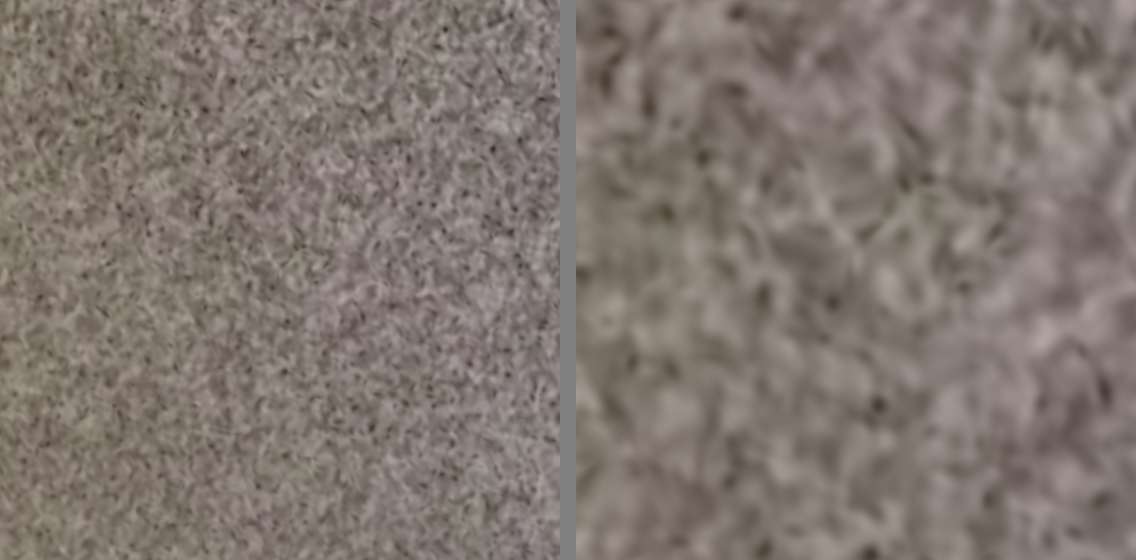
Left: the whole. Right: its middle third, enlarged.
A three.js fragment shader for this texture:

```glsl
// Soft, slightly blurred grey-brown granite: two skewed layers of value noise
// make the pale grain, scattered soft ellipses make the dark specks, and slow
// noise drifts the tint from warm at the left to cool at the right.
varying vec2 vUv;

float hash(vec2 p) {
  vec3 q = fract(vec3(p.xyx) * 0.1031);
  q += dot(q, q.yzx + 33.33);
  return fract((q.x + q.y) * q.z);
}

float valueNoise(vec2 p) {
  vec2 cell = floor(p);
  vec2 f = fract(p);
  f = f * f * (3.0 - 2.0 * f);
  float low = mix(hash(cell), hash(cell + vec2(1.0, 0.0)), f.x);
  float high = mix(hash(cell + vec2(0.0, 1.0)), hash(cell + 1.0), f.x);
  return mix(low, high, f.y);
}

// Noise centred on zero
float drift(vec2 p) {
  return valueNoise(p) - 0.5;
}

mat2 rotation(float angle) {
  float c = cos(angle);
  float s = sin(angle);
  return mat2(c, s, -s, c);
}

// Darkest soft ellipse among the neighbouring cells
float specks(vec2 p) {
  vec2 cell = floor(p);
  float dark = 0.0;
  for (int j = -1; j <= 1; j++) {
    for (int i = -1; i <= 1; i++) {
      vec2 id = cell + vec2(float(i), float(j));
      vec2 centre = id + 0.1 + 0.8 * vec2(hash(id + 17.0), hash(id + 59.0));
      float tilt = 2.4 * (hash(id + 83.0) - 0.65);
      vec2 d = rotation(tilt) * (p - centre);
      d /= vec2(0.26, mix(0.28, 0.52, hash(id + 131.0)));
      float strength = smoothstep(0.5, 1.0, hash(id + 7.0));
      dark = max(dark, strength * exp(-dot(d, d) * 1.3));
    }
  }
  return dark;
}

void main() {
  vec2 uv = vUv;

  // Bend the grain a little so that no grid shows
  vec2 warp = vec2(drift(uv * 37.0 + 5.0), drift(uv * 37.0 + 71.0));
  vec2 p = uv + 0.008 * warp;

  // Upright grain leaning right, with a finer crossing layer
  float grain = 0.165 * drift(rotation(0.25) * p * vec2(84.0, 62.0) + 200.0);
  grain += 0.135 * drift(rotation(-0.55) * p * vec2(112.0, 92.0) + 300.0);
  grain += 0.07 * drift(rotation(0.7) * p * 29.0 + 400.0);

  // Crisper towards the upper right
  float contrast = mix(0.85, 1.2, smoothstep(0.1, 0.95, dot(uv, vec2(0.4, 0.6))));
  float tone = contrast * (grain - 0.15 * specks(p * 50.0 + 500.0));
  tone += 0.03 * drift(uv * 5.0 + 40.0) + 0.02 * (uv.x - 0.5);

  // Warm to cool drift with faint pink and green blotches
  vec3 colour = vec3(0.513, 0.473, 0.445) + tone * vec3(1.0, 1.0, 1.04);
  colour += (uv.x - 0.5) * vec3(-0.005, 0.0, 0.04);
  colour += drift(uv * 13.0 + 90.0) * vec3(0.012, -0.016, 0.016);

  gl_FragColor = vec4(colour, 1.0);
}
```
